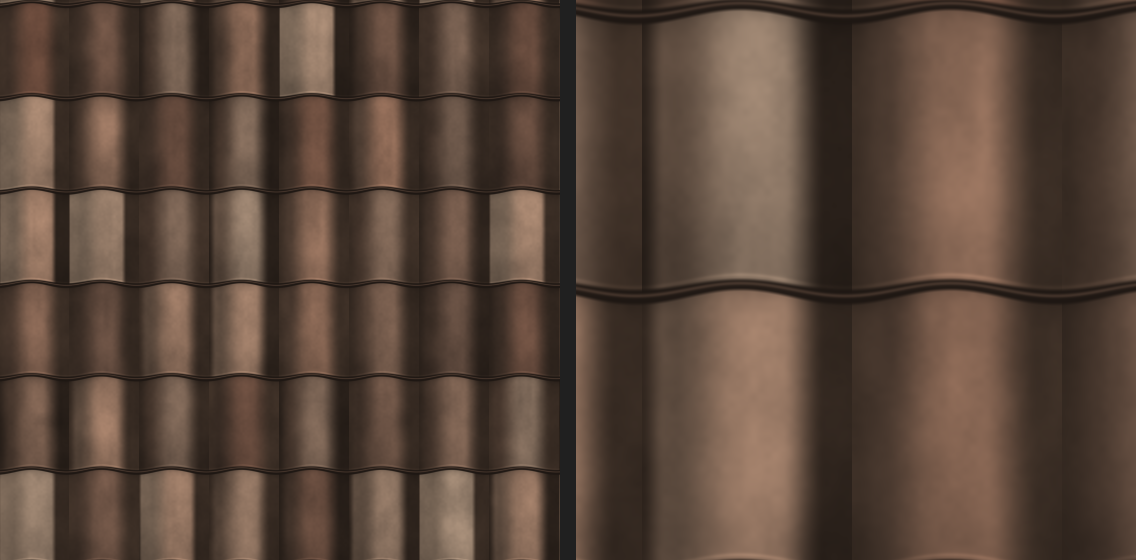
Left, the full canvas; right, a detail of the centre.
Reproduce this texture procedurally as a three.js fragment shader.

```glsl
// Weathered clay roof: 8 columns by 6 courses of rolled tiles.
// Each tile is a shaded profile (flank, crown, valley) with hashed tone;
// a wavy double-lipped edge separates the courses, and noise adds wear.
#define COLUMNS 8.0
#define COURSES 6.0
#define COLUMN_SHIFT 0.02
#define EDGE_OFFSET 0.0065
#define WAVE_HEIGHT 0.0038
#define CREST 0.45
#define EDGE_HALF 0.0036
#define SOFTNESS 0.0014
#define WEAR 0.16
#define TONE_SEED 17.0

varying vec2 vUv;

const vec3 VALLEY = vec3(0.180, 0.140, 0.113);
const vec3 FLANK_DARK = vec3(0.250, 0.193, 0.158);
const vec3 FLANK_LIGHT = vec3(0.455, 0.385, 0.325);
const vec3 CROWN_DARK = vec3(0.395, 0.292, 0.240);
const vec3 CROWN_LIGHT = vec3(0.635, 0.510, 0.425);
const vec3 EDGE_DARK = vec3(0.115, 0.088, 0.072);
const vec3 EDGE_LIP = vec3(0.255, 0.195, 0.160);

float hash(vec2 p) {
  vec3 q = fract(vec3(p.xyx) * 0.1031);
  q += dot(q, q.yzx + 33.33);
  return fract((q.x + q.y) * q.z);
}

float noise(vec2 p) {
  vec2 i = floor(p), f = fract(p);
  f = f * f * (3.0 - 2.0 * f);
  return mix(mix(hash(i), hash(i + vec2(1.0, 0.0)), f.x),
             mix(hash(i + vec2(0.0, 1.0)), hash(i + vec2(1.0)), f.x), f.y);
}

float fbm(vec2 p) {
  float sum = 0.0, gain = 0.5;
  for (int i = 0; i < 4; i++) {
    sum += gain * noise(p);
    p = p * 2.03 + 11.7;
    gain *= 0.5;
  }
  return sum;
}

// Colour across one tile: s runs from its left edge to the next tile.
vec3 tileColor(float s, vec2 id) {
  float tone = hash(id + TONE_SEED);
  float hue = hash(id + 71.0) - 0.5;
  float lit = smoothstep(0.58, 0.86, tone);

  vec3 valley = VALLEY * mix(0.88, 1.35, hash(id + 43.0));
  vec3 flank = mix(FLANK_DARK * (0.85 + 0.4 * tone), FLANK_LIGHT, lit);
  vec3 crown = mix(CROWN_DARK, CROWN_LIGHT, smoothstep(0.05, 0.95, tone));
  crown *= 1.0 + hue * vec3(0.06, -0.07, -0.12);

  float rise = smoothstep(mix(0.12, 0.20, lit), 0.50, s);
  float fall = smoothstep(mix(0.62, 0.75, lit), mix(0.90, 0.83, lit), s);
  vec3 color = mix(valley, flank, smoothstep(0.0, mix(0.16, 0.03, lit), s));
  color = mix(color, crown, rise);
  color *= 1.0 - 0.08 * smoothstep(0.62, 0.78, s);
  return mix(color, valley, fall);
}

void main() {
  // Tile coordinates, counted from the top course down
  float u = vUv.x * COLUMNS + COLUMN_SHIFT;
  float wave = cos(6.28318 * (u - COLUMN_SHIFT - CREST));
  float v = (1.0 - vUv.y - EDGE_OFFSET + WAVE_HEIGHT * wave) * COURSES;
  vec2 id = mod(floor(vec2(u, v)), vec2(COLUMNS, COURSES));
  float s = fract(u), down = fract(v);
  vec3 color = tileColor(s, id);

  // Mottled wear, faint streaks and uneven light along each tile
  vec2 offset = id * 7.3;
  float mottle = fbm(vUv * vec2(30.0, 24.0) + offset) - 0.47;
  float streak = noise(vec2(vUv.x * 130.0, vUv.y * 9.0) + offset) - 0.5;
  float stain = noise(vec2(s * 1.5, down * 2.0) + offset) - 0.5;
  float grain = noise(vUv * 230.0) - 0.5;
  color *= 1.0 + WEAR * (1.8 * mottle + 0.25 * streak + stain + 0.2 * grain);
  color *= 1.0 - 0.10 * smoothstep(0.55, 1.0, down);

  // Signed distance to the nearest course edge, positive below it
  float d = (fract(v + 0.5) - 0.5) / COURSES;
  color *= 1.0 - 0.30 * step(0.0, d) * exp(-d / 0.006);
  color *= 1.0 + 0.16 * exp(-pow((d + 0.0058) / 0.0013, 2.0));

  // Dark gap with a thin brown lip, thicker in the troughs
  float halfWidth = EDGE_HALF * (1.0 - 0.15 * wave);
  float gap = 1.0 - smoothstep(halfWidth - SOFTNESS, halfWidth + SOFTNESS, abs(d));
  float lip = exp(-pow((d + 0.0008) / 0.0012, 2.0));
  color = mix(color, mix(EDGE_DARK, EDGE_LIP, lip), gap * 0.95);

  gl_FragColor = vec4(color, 1.0);
}
```
